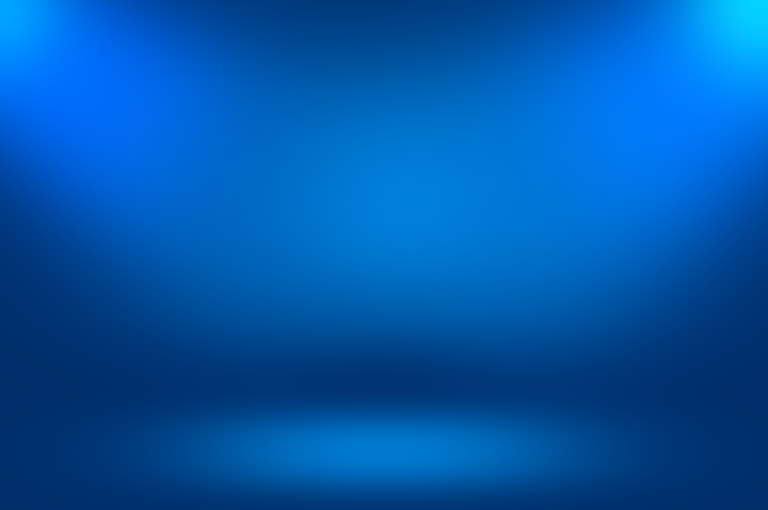
This background is drawn by a WebGL 1 fragment shader. Its source:

```glsl
precision highp float;
// An empty blue stage: two soft spotlights cross from the upper corners,
// meeting in a broad glow on the back wall above a lit oval of floor.
// Each light is a smooth falloff blended over a navy base.

uniform vec2 u_resolution;

const vec2 STAGE = vec2(1.506, 1.0);
const vec3 NAVY = vec3(0.0, 0.18, 0.42);
const vec3 WALL_BLUE = vec3(0.0, 0.51, 0.86);
const vec3 FLOOR_BLUE = vec3(0.0, 0.475, 0.81);

// Bell curve: 1 at the centre, one half at distance 1.
float bell(float d, float sharpness) {
  return exp(-0.693 * pow(abs(d) + 1e-5, sharpness));
}

// Soft ellipse whose radii mark half brightness.
float glow(vec2 p, vec2 centre, vec2 radii, float sharpness) {
  return bell(length((p - centre) / radii), sharpness);
}

// Flattened pool of light with a straighter rim than an ellipse.
float pool(vec2 p, vec2 centre, vec2 radii) {
  vec2 d = (p - centre) / radii;
  return bell(d.x, 2.2) * bell(d.y, 2.4);
}

// Widening beam that dims with distance from its lamp.
vec3 addBeam(vec3 col, vec2 p, vec2 lamp, float width, vec3 nearCol, vec3 farCol) {
  vec2 axis = normalize(vec2(0.84, -0.54));
  vec2 d = p - lamp;
  float along = dot(d, axis);
  float across = axis.x * d.y - axis.y * d.x;
  float halfWidth = width + 0.08 * max(along, 0.0);
  float strength = bell(across / halfWidth, 2.5) * (1.0 - smoothstep(0.3, 1.0, along));
  return mix(col, mix(nearCol, farCol, smoothstep(0.15, 0.65, along)), strength);
}

void main() {
  vec2 p = gl_FragCoord.xy / u_resolution * STAGE;
  vec2 mirrored = vec2(STAGE.x - p.x, p.y);

  // Back wall, fading out towards the floor line
  float wall = glow(p, vec2(0.775, 0.607), vec2(0.37, 0.228), 2.1);
  vec3 col = mix(NAVY, WALL_BLUE, wall * smoothstep(0.19, 0.38, p.y));

  // Crossing spotlights
  col = addBeam(col, p, vec2(0.0, 0.93), 0.18,
                vec3(0.0, 0.42, 0.99), vec3(0.0, 0.42, 0.79));
  col = addBeam(col, mirrored, vec2(0.0, 0.92), 0.205,
                vec3(0.0, 0.47, 1.0), vec3(0.0, 0.49, 0.88));

  // Hot corners beside the lamps
  col = mix(col, vec3(0.0, 0.64, 1.0), glow(p, vec2(0.0, 0.98), vec2(0.1), 2.0));
  col = mix(col, vec3(0.02, 0.82, 1.0), glow(mirrored, vec2(0.015, 0.99), vec2(0.118), 2.0));

  // Lit floor
  col = mix(col, FLOOR_BLUE, pool(p, vec2(0.755, 0.115), vec2(0.33, 0.068)));

  gl_FragColor = vec4(col, 1.0);
}
```
